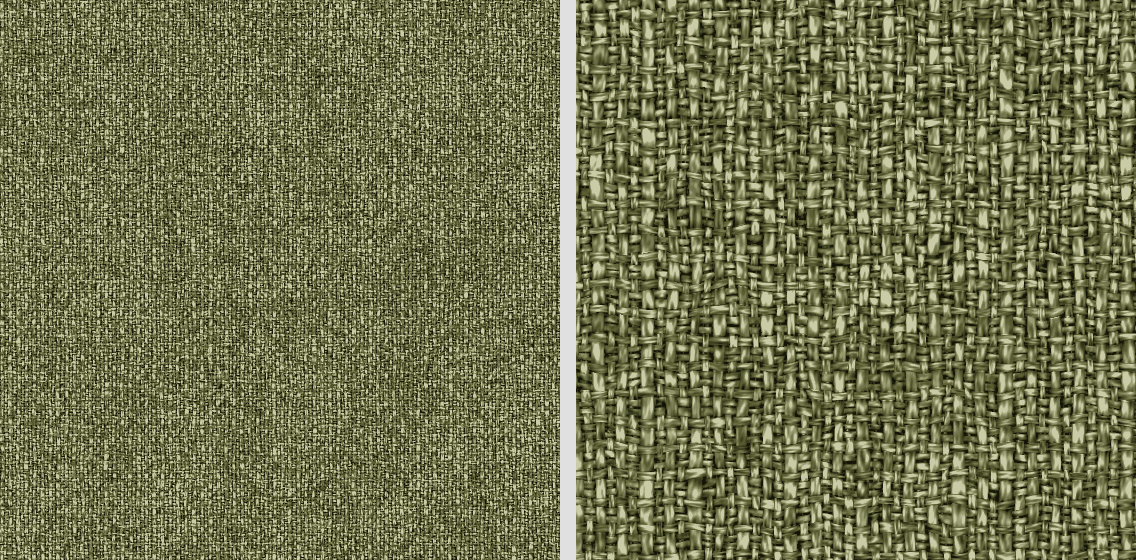
Left, the full canvas; right, a detail of the centre.
Give the GLSL for this texture, as a Shadertoy shader.

```glsl
#define REPEATS vec2(70.0, 62.0)
#define THICK_SHARE vec2(0.60, 0.62)
#define WANDER 0.28
#define WARP_WIDTH 0.47
#define WEFT_WIDTH 0.49
#define SLUB 0.16
#define FIBRE 0.74
#define YARN_TONE 0.12
#define FLOAT_TONE 0.32
#define MOTTLE 0.10
#define WARP_LIGHT 0.54
#define WEFT_LIGHT 0.40

const float PI = 3.14159;
const float CROWN = 0.34;

vec2 hash2(vec2 p) {
    vec3 q = fract(vec3(p.xyx) * vec3(0.1031, 0.1030, 0.0973));
    q += dot(q, q.yzx + 33.33);
    return fract((q.xx + q.yz) * q.zy);
}

vec2 gradient(vec2 cell) {
    float angle = 2.0 * PI * hash2(cell).x;
    return vec2(cos(angle), sin(angle));
}

// Gradient noise, roughly -0.7 to 0.7
float noise(vec2 p) {
    vec2 i = floor(p), f = p - i;
    vec2 s = f * f * f * (f * (f * 6.0 - 15.0) + 10.0);
    vec2 e = vec2(0.0, 1.0);
    float low = mix(dot(gradient(i), f),
                    dot(gradient(i + e.yx), f - e.yx), s.x);
    float high = mix(dot(gradient(i + e.xy), f - e.xy),
                     dot(gradient(i + e.yy), f - e.yy), s.x);
    return low + (high - low) * s.y;
}

// Each repeat holds a thick thread and then a thin one
vec2 threadCoord(vec2 p) {
    vec2 i = floor(p), f = p - i;
    vec2 thick = f / THICK_SHARE;
    vec2 thin = 1.0 + (f - THICK_SHARE) / (1.0 - THICK_SHARE);
    return 2.0 * i + mix(thick, thin, step(THICK_SHARE, f));
}

// One set of yarns running along y, each of several plies side by side.
// Returns height and tone; lit is the side that faces the light.
vec2 yarn(vec2 p, float side, float plies, float width, float light, float lit, float seed) {
    vec2 id = floor(p);
    vec2 strand = vec2(floor(p.x * plies), id.y);
    float along = noise(vec2(id.x * 5.37 + seed, p.y * 0.25));
    width += SLUB * along + 0.06 * (hash2(vec2(strand.x, seed)).x - 0.5);

    // Rounded section that rises and dives at each crossing
    float across = (fract(p.x * plies) - 0.5) / width;
    float body = smoothstep(0.0, 0.8, 1.0 - across * across);
    float crown = side * cos(PI * (p.y - id.y - 0.5));

    // Twisted fibres and uneven dye
    float fibre = noise(vec2(p.x * 2.6 + p.y * 0.4, p.y * 0.9) + seed)
                + 0.7 * noise(vec2(p.x * 4.3 - p.y * 0.6, p.y * 1.7) + seed * 2.0);
    float dye = YARN_TONE * along + FLOAT_TONE * (hash2(strand + seed).y - 0.5);
    float tone = body * (light + CROWN * crown + dye + FIBRE * fibre + 0.12 * lit * across);
    return vec2(body * (1.0 + 0.7 * crown), tone);
}

// Olive ramp; each stop sits at the middle of its share of the area
vec3 olive(float tone) {
    vec3 c = vec3(0.08, 0.08, 0.03);
    c = mix(c, vec3(0.23, 0.24, 0.12), smoothstep(0.04, 0.24, tone));
    c = mix(c, vec3(0.35, 0.36, 0.19), smoothstep(0.24, 0.46, tone));
    c = mix(c, vec3(0.46, 0.47, 0.31), smoothstep(0.46, 0.66, tone));
    c = mix(c, vec3(0.60, 0.61, 0.44), smoothstep(0.66, 0.83, tone));
    return mix(c, vec3(0.80, 0.80, 0.66), smoothstep(0.83, 1.02, tone));
}

void mainImage(out vec4 fragColor, in vec2 fragCoord) {
    vec2 uv = fragCoord / iResolution.xy;
    vec2 p = uv * REPEATS;
    float pixel = 2.0 * REPEATS.x / iResolution.x;

    // Threads wander a little and vary in spacing
    p += WANDER * vec2(noise(p * vec2(0.65, 0.24)),
                       noise(p * vec2(0.55, 0.65) + 41.0));

    // Plain weave; thick wefts are split in two plies
    vec2 t = threadCoord(p);
    vec2 odd = mod(floor(t), 2.0);
    float side = 1.0 - 2.0 * mod(odd.x + odd.y, 2.0);
    vec2 warp = yarn(t, side, 1.0, WARP_WIDTH, WARP_LIGHT, -1.0, 11.0);
    vec2 weft = yarn(t.yx, -side, 2.0 - odd.y, WEFT_WIDTH, WEFT_LIGHT, 1.0, 73.0);
    warp.x *= 1.2;

    float edge = 0.06 + 0.3 * pixel;
    float cover = smoothstep(-edge, edge, warp.x - weft.x);
    float tone = mix(weft.y, warp.y, cover);

    // Faint broad shading and vertical streaks
    float broad = noise(uv * vec2(9.0, 3.0)) + 0.6 * noise(uv * vec2(4.0, 17.0) + 7.0);
    tone = 0.03 + tone * (1.0 + MOTTLE * broad);

    fragColor = vec4(olive(clamp(tone, 0.0, 1.0)), 1.0);
}
```
